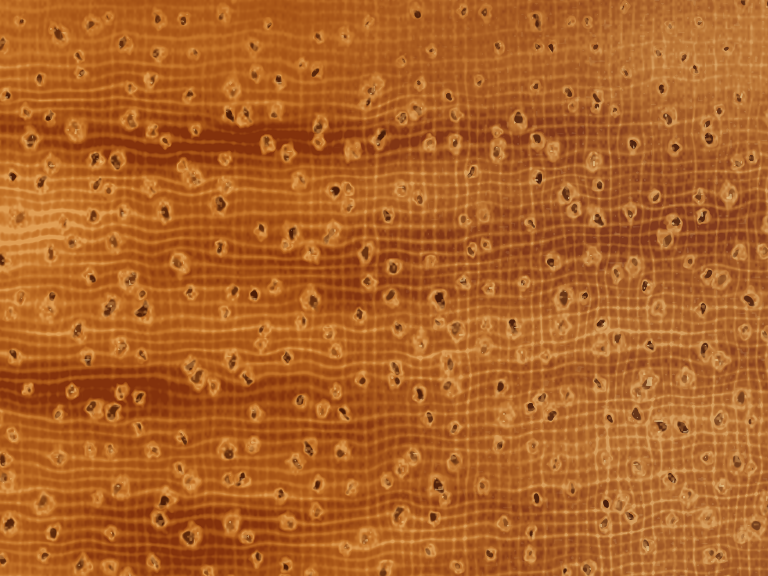
Give the GLSL for this texture, as a Shadertoy shader.

```glsl
// End grain of a tropical hardwood: pale-rimmed pores over a woven mesh of rays and wavy bands.

const vec3 HOLE_COLOR = vec3(0.28, 0.10, 0.02);
const vec3 DEEP_COLOR = vec3(0.51, 0.19, 0.045);
const vec3 MID_COLOR  = vec3(0.66, 0.335, 0.09);
const vec3 WARM_COLOR = vec3(0.77, 0.455, 0.16);
const vec3 PALE_COLOR = vec3(0.88, 0.62, 0.33);
const vec3 GLINT_COLOR = vec3(0.98, 0.83, 0.58);

const float PORE_CELL = 0.059;     // spacing of the pores
const float PORE_MIN = 0.0135;     // smallest and largest rim radius
const float PORE_MAX = 0.0225;
const float PORE_SHARE = 0.92;     // share of cells that hold a pore
const float RAY_GAP = 0.0190;      // spacing of the vertical rays
const float BAND_GAP = 0.0220;     // spacing of the wavy cross lines
const float LINE_BEND = 0.45;      // how far lines swerve around pores
const float BASE_TONE = 0.235;
const float GROWTH_Y[4] = float[4](0.10, 0.325, 0.49, 0.75);

float hash(vec2 p) {
    return fract(sin(dot(p, vec2(127.1, 311.7))) * 43758.5453);
}

float noise(vec2 p) {
    vec2 i = floor(p), f = fract(p);
    f = f * f * (3.0 - 2.0 * f);
    return mix(mix(hash(i), hash(i + vec2(1, 0)), f.x),
               mix(hash(i + vec2(0, 1)), hash(i + vec2(1, 1)), f.x), f.y);
}

float fbm(vec2 p) {
    return 0.55 * noise(p) + 0.3 * noise(p * 2.1 + 7.3) + 0.15 * noise(p * 4.3 + 3.1);
}

// Tone from 0 (deep) to 1 (pale)
vec3 woodColor(float t) {
    vec3 c = mix(DEEP_COLOR, MID_COLOR, smoothstep(-0.05, 0.36, t));
    c = mix(c, WARM_COLOR, smoothstep(0.3, 0.68, t));
    return mix(c, PALE_COLOR, smoothstep(0.62, 1.0, t));
}

// Soft ridge at the centre of each unit interval
float ridge(float x, float width) {
    float d = (fract(x) - 0.5) / width;
    return exp(-d * d);
}

// Returns rim, lumen and hole coverage; bend is the push on nearby lines
vec3 pores(vec2 p, float blur, float top, out vec2 bend) {
    vec3 cover = vec3(0.0);
    bend = vec2(0.0);
    vec2 cell = floor(p / PORE_CELL);
    for (int j = -1; j <= 1; j++)
    for (int i = -1; i <= 1; i++) {
        vec2 id = cell + vec2(i, j);
        if (hash(id + 5.7) > PORE_SHARE) continue;
        vec2 jitter = vec2(hash(id), hash(id + 31.4)) - 0.5;
        vec2 q = p - (id + 0.5 + 0.85 * jitter) * PORE_CELL;
        float size = hash(id + 12.9), depth = hash(id + 47.2);
        float r = mix(PORE_MIN, PORE_MAX, size * size) * (1.0 - 0.18 * top);
        bend += q * LINE_BEND * exp(-dot(q, q) / (2.4 * r * r));

        float wobble = 0.5 * (noise(q / r * 1.8 + id * 9.0) - 0.5);
        float d = length(q * vec2(1.1, 0.92)) / r + wobble;
        float rim = 1.0 - smoothstep(0.82 - blur, 0.92 + blur, d);
        float lumen = 1.0 - smoothstep(0.5 - blur, 0.55 + blur, d);

        // The open hole lies off centre and is tilted
        vec2 h = q / r - 0.5 * (vec2(hash(id + 3.3), hash(id + 8.8)) - 0.5);
        h.x += (hash(id + 61.0) - 0.5) * h.y;
        float hd = length(h * vec2(1.35, 0.85)) + 1.2 * wobble;
        float reach = mix(0.26, 0.46, depth);
        float hole = 1.0 - smoothstep(reach - 0.8 * blur, reach + 0.8 * blur, hd);
        hole *= mix(mix(0.3, 1.0, depth), 0.9, 0.6 * top);
        cover = max(cover, vec3(rim, lumen, hole));
    }
    return cover;
}

void mainImage(out vec4 fragColor, in vec2 fragCoord) {
    vec2 p = fragCoord / iResolution.y;
    float right = smoothstep(0.5, 1.1, p.x + 0.25 * (noise(p * 3.0) - 0.5));
    float top = smoothstep(0.76, 0.96, p.y + 0.12 * (p.x - 0.6));
    float blur = mix(0.22, 0.12, right);

    vec2 bend;
    vec3 pore = pores(p, blur, top, bend);
    vec2 q = p - bend;

    // Broad growth zones
    float level = p.y - 0.05 * smoothstep(0.6, 1.35, p.x) + 0.035 * (noise(p * 4.0) - 0.5);
    float tone = BASE_TONE + 0.7 * (fbm(vec2(p.x * 1.8, level * 9.0)) - 0.5);
    tone += 0.3 * (noise(p * 3.3 + 11.0) - 0.5);
    for (int i = 0; i < 4; i++) {
        float d = (level - GROWTH_Y[i]) / 0.04;
        float patchy = smoothstep(0.1, 0.6, noise(vec2(p.x * 2.5, float(i) * 5.0 + 1.0)));
        tone -= 0.27 * exp(-d * d) * patchy * (1.0 - 0.5 * right);
        float edge = (level - GROWTH_Y[i] - 0.045) / 0.006;
        tone += 0.15 * exp(-edge * edge) * (0.4 + 0.6 * patchy);
    }
    tone += 0.22 * top + 0.24 * (1.0 - smoothstep(0.0, 0.3, p.x));

    // Wavy cross lines
    float wave = 0.012 * (noise(q * vec2(19.0, 9.0)) - 0.5) + 0.014 * (noise(q * vec2(4.0, 14.0)) - 0.5);
    float row = (q.y - 0.04 * smoothstep(0.6, 1.35, q.x) + wave) / BAND_GAP;
    float rowPower = mix(0.55, 1.0, hash(vec2(floor(row), 2.0))) * mix(0.5, 1.3, noise(vec2(q.x * 11.0, floor(row) * 3.7)));
    tone += 0.46 * ridge(row, mix(0.21, 0.16, right)) * rowPower * (1.0 - 0.6 * top);

    // Vertical rays, crisper to the right
    float column = (q.x + 0.012 * (noise(q * vec2(9.0, 3.0)) - 0.5)) / RAY_GAP;
    float rayPower = mix(0.45, 1.0, hash(vec2(floor(column), 9.0))) * mix(0.5, 1.25, noise(vec2(floor(column) * 2.3, q.y * 17.0)));
    tone += mix(0.2, 0.52, right) * ridge(column, mix(0.22, 0.15, right)) * rayPower * (1.0 - 0.5 * top);

    // Fine fibres
    float grain = noise(p * vec2(230.0, 150.0)) - 0.5;
    tone += grain * mix(0.13, 0.28, right);

    // Pores: pale domed rim, fibrous lumen, dark hole
    float flecks = noise(p * 190.0 + 4.0);
    tone = mix(tone, 0.87 + 0.4 * grain, pore.x * mix(0.92, 0.65, top));
    tone = mix(tone, 0.25 + 0.75 * flecks, pore.y * 0.7);
    vec3 color = woodColor(clamp(tone, 0.0, 1.0));
    color = mix(color, HOLE_COLOR, pore.z * mix(1.0, 0.5, smoothstep(0.4, 0.8, flecks)));
    float glint = smoothstep(0.82, 0.94, noise(p * 160.0 + 20.0));
    color = mix(color, GLINT_COLOR, glint * (pore.y * 0.5 + 0.15 * right));

    // Cooler, greyer light on the right
    vec3 cool = color * vec3(0.93, 0.93, 0.90) + vec3(0.025, 0.045, 0.07);
    color = mix(color, cool, right * (1.0 - 0.6 * pore.z));
    fragColor = vec4(color, 1.0);
}
```
